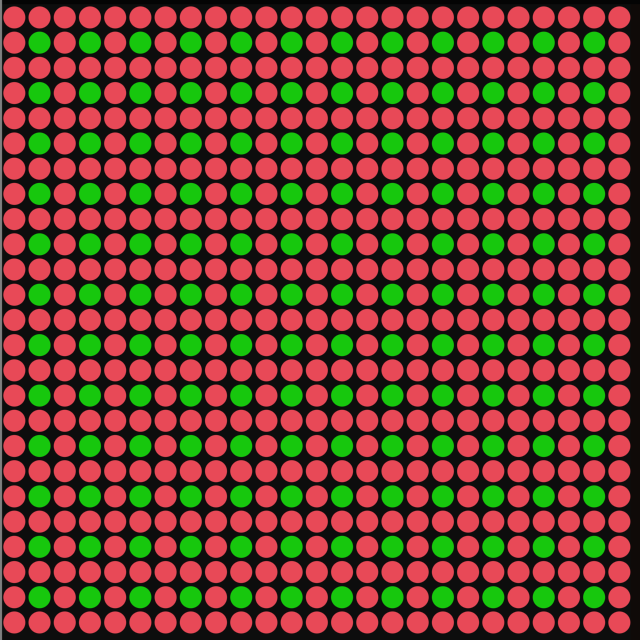
Reproduce this pattern procedurally as a WebGL 2 fragment shader.

```glsl
#version 300 es
precision highp float;

uniform vec2 u_resolution;
out vec4 fragColor;

#define DOTS 25.0
#define PITCH 0.03939
#define FIRST_DOT vec2(0.0224, 0.0274)
#define RADIUS 0.0172
#define LEFT_LINE 0.0032
#define TOP_BAND 0.0065
#define RIGHT_BAND 0.0145
#define RED vec3(0.91, 0.285, 0.34)
#define GREEN vec3(0.09, 0.78, 0.05)
#define BLACK vec3(0.05)
#define GREY vec3(0.5)

// Coverage of a shape from its signed distance, negative inside
float coverage(float dist, float pixel) {
    return 1.0 - smoothstep(-0.75 * pixel, 0.75 * pixel, dist);
}

// Dark ground with a shaded border on three sides
vec3 background(vec2 uv, float pixel) {
    vec3 color = BLACK;
    color = mix(color, vec3(0.06, 0.04, 0.03), coverage(1.0 - RIGHT_BAND - uv.x, pixel));
    color = mix(color, vec3(0.015), coverage(1.0 - TOP_BAND - uv.y, pixel));
    return mix(color, GREY, coverage(uv.x - LEFT_LINE, pixel));
}

void main() {
    float side = min(u_resolution.x, u_resolution.y);
    float pixel = 1.0 / side;
    vec2 uv = gl_FragCoord.xy / side;

    // Nearest dot of the grid
    vec2 cell = clamp(floor((uv - FIRST_DOT) / PITCH + 0.5), 0.0, DOTS - 1.0);
    vec2 center = FIRST_DOT + cell * PITCH;
    float dot_distance = length(uv - center) - RADIUS;

    // Green where both column and row are odd
    vec2 odd = mod(cell, 2.0);
    vec3 dot_color = mix(RED, GREEN, odd.x * odd.y);

    vec3 color = mix(background(uv, pixel), dot_color, coverage(dot_distance, pixel));
    fragColor = vec4(color, 1.0);
}
```
